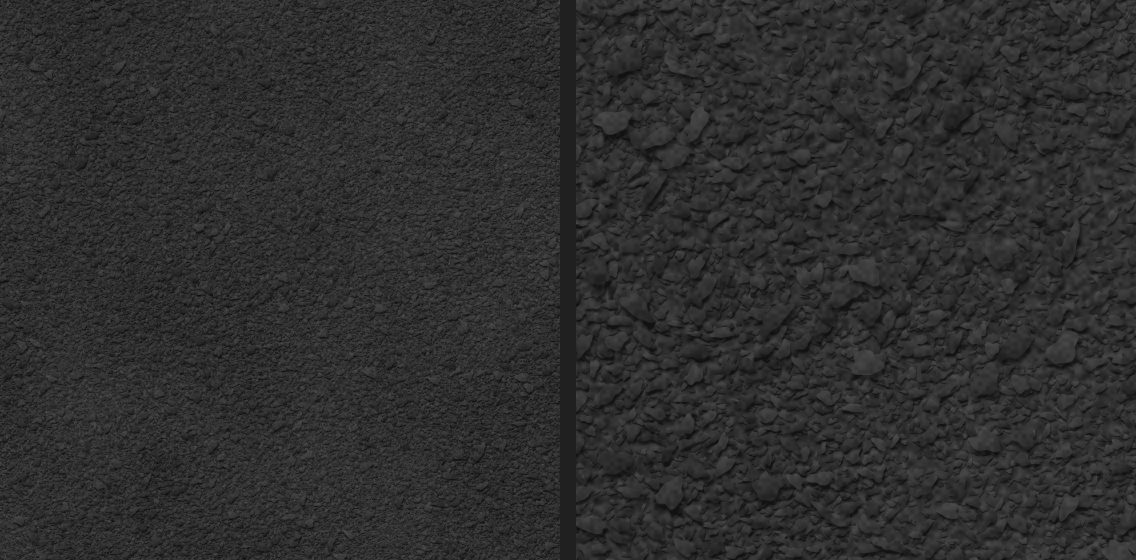
Left, the full canvas; right, a detail of the centre.
A Shadertoy shader for this texture:

```glsl
// Integer hash: three random values per cell
vec3 hash3(vec2 cell, float seed) {
    uvec3 v = uvec3(ivec3(vec3(cell, seed)) + 4096);
    v = v * 1664525u + 1013904223u;
    v.x += v.y * v.z; v.y += v.z * v.x; v.z += v.x * v.y;
    v ^= v >> 16u;
    v.x += v.y * v.z; v.y += v.z * v.x; v.z += v.x * v.y;
    return vec3(v) * exp2(-32.0);
}

float noise(vec2 p, float seed) {
    vec2 i = floor(p), f = fract(p);
    f = f * f * (3.0 - 2.0 * f);
    float low = mix(hash3(i, seed).x, hash3(i + vec2(1, 0), seed).x, f.x);
    float high = mix(hash3(i + vec2(0, 1), seed).x, hash3(i + vec2(1, 1), seed).x, f.x);
    return mix(low, high, f.y);
}

// Distance to a tilted flake with an uneven, angular outline
float flakeDistance(vec2 d, float tilt, vec2 radii, float phase) {
    float c = cos(tilt), s = sin(tilt);
    vec2 q = vec2(c * d.x + s * d.y, c * d.y - s * d.x) / radii;
    float a = atan(q.y, q.x);
    float outline = 1.0 + 0.15 * cos(3.0 * a + phase) + 0.08 * cos(5.0 * a - 2.0 * phase);
    return (length(q) - outline) * radii.y;
}

// Scatters one size of flakes over the ground, each with its own shadow
float addFlakes(float shade, vec2 uv, float count, float density, float seed) {
    vec2 p = uv * count, cell = floor(p);
    float blur = 0.7 * count / iResolution.y;
    for (int y = -1; y <= 1; y++)
    for (int x = -1; x <= 1; x++) {
        vec2 id = cell + vec2(x, y);
        vec3 place = hash3(id, seed), form = hash3(id, seed + 50.0);
        float cluster = mix(0.3, 1.7, noise(id / count * 11.0, seed + 90.0));
        if (form.z > density * cluster) continue;

        vec2 d = p - id - place.xy;
        float tilt = 0.25 + (place.z - 0.5) * 2.2;
        float phase = 40.0 * fract(form.x * 17.0);
        vec2 radii = vec2(mix(0.32, 0.6, form.x), mix(0.17, 0.36, form.y));

        // Shadow falls below the flake
        float shadow = flakeDistance(d + vec2(-0.05, 0.15), tilt, radii, phase);
        shade *= 1.0 - 0.48 * smoothstep(0.1, -0.1, shadow);

        // Flat face, lighter towards the top
        float face = mix(0.165, 0.24, fract(form.y * 23.0));
        face += 0.03 * clamp(dot(d, vec2(-0.3, 1.0)) / radii.y, -1.0, 1.0);
        float edge = flakeDistance(d, tilt, radii, phase);
        shade = mix(shade, face, smoothstep(blur, -blur, edge));
    }
    return shade;
}

void mainImage(out vec4 fragColor, in vec2 fragCoord) {
    vec2 uv = fragCoord / iResolution.y;

    // Crumbly soil lit from above
    float relief = noise(uv * 190.0, 1.0) - noise(uv * 190.0 + vec2(-0.2, 0.6), 1.0);
    float shade = 0.195 + 0.09 * relief + 0.07 * (noise(uv * 310.0, 2.0) - 0.5);

    // Flakes from crumbs to large chips
    shade = addFlakes(shade, uv, 210.0, 0.65, 3.0);
    shade = addFlakes(shade, uv, 125.0, 0.5, 4.0);
    shade = addFlakes(shade, uv, 78.0, 0.36, 5.0);
    shade = addFlakes(shade, uv, 48.0, 0.13, 6.0);

    // Fine grit and broad unevenness
    shade += 0.07 * (noise(uv * 420.0, 7.0) - 0.5);
    shade += 0.03 * (noise(uv * 7.0, 8.0) - 0.5);
    fragColor = vec4(vec3(clamp(shade, 0.07, 0.3)), 1.0);
}
```
